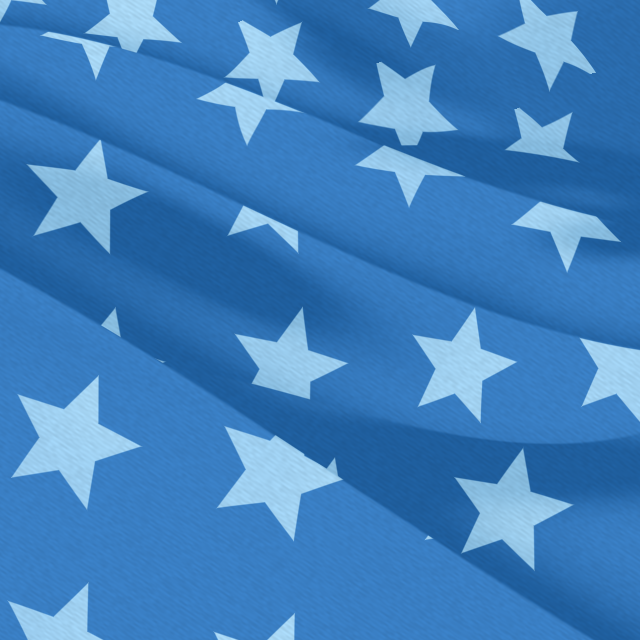
A Shadertoy shader for this texture:

```glsl
const float PI = 3.14159265;
const vec3 CLOTH_BLUE = vec3(0.225, 0.495, 0.765);
const vec3 SHADOW_BLUE = vec3(0.13, 0.38, 0.63);
const vec3 STAR_PALE = vec3(0.67, 0.85, 0.96);
const vec3 STAR_SOFT = vec3(0.59, 0.79, 0.93);
const vec3 STAR_SHADED = vec3(0.50, 0.71, 0.85);

float hash(vec2 p) {
    p = fract(p * vec2(0.1031, 0.1130));
    p += dot(p, p.yx + 33.33);
    return fract((p.x + p.y) * p.x * 17.0);
}

float noise(vec2 p) {
    vec2 cell = floor(p), f = fract(p);
    f = f * f * (3.0 - 2.0 * f);
    return mix(mix(hash(cell), hash(cell + vec2(1, 0)), f.x),
               mix(hash(cell + vec2(0, 1)), hash(cell + 1.0), f.x), f.y);
}

vec2 rotate(vec2 p, float angle) {
    float c = cos(angle), s = sin(angle);
    return vec2(c * p.x + s * p.y, c * p.y - s * p.x);
}

// Signed distance to the sides of a five-pointed star
float starDistance(vec2 p, float radius, float turn) {
    float sector = PI / 5.0;
    float angle = mod(atan(p.y, p.x) - turn + sector, 2.0 * sector) - sector;
    vec2 q = length(p) * vec2(cos(angle), abs(sin(angle)));
    vec2 tip = vec2(radius, 0.0);
    vec2 side = 0.45 * radius * vec2(cos(sector), sin(sector)) - tip;
    return dot(q - tip, normalize(vec2(side.y, -side.x)));
}

// Cubic fold line through four heights at x = 0, 1/3, 2/3 and 1
float foldHeight(float x, vec4 heights) {
    vec4 t = 3.0 * x - vec4(0, 1, 2, 3);
    vec4 weights = vec4(-t.y * t.z * t.w, 3.0 * t.x * t.z * t.w,
                        -3.0 * t.x * t.y * t.w, t.x * t.y * t.z) / 6.0;
    return dot(weights, heights);
}

// Star lattice on one sheet; shape holds radius, turn and shear
float starPrint(vec2 p, vec2 origin, mat2 lattice, vec3 shape, float soft) {
    vec2 local = p - origin;
    local -= lattice * round(inverse(lattice) * local);
    local.y -= shape.z * local.x;
    return 1.0 - smoothstep(-soft, soft, starDistance(local, shape.x, shape.y));
}

// Lay a sheet over those behind it; a surface holds print and shade
vec2 drape(vec2 behind, vec2 sheet, vec2 p, vec4 heights,
           float shadow, float reach, float soft) {
    float gap = p.y - foldHeight(p.x, heights);
    behind.y += shadow * exp(-max(gap, 0.0) / reach);
    vec2 blur = vec2(soft, soft + 0.06 * reach);
    return mix(sheet, behind, smoothstep(-blur, blur, vec2(gap)));
}

float softHollow(vec2 p, vec2 centre, vec2 size, float angle) {
    vec2 q = rotate(p - centre, angle) / size;
    return exp(-dot(q, q));
}

void mainImage(out vec4 fragColor, in vec2 fragCoord) {
    vec2 uv = fragCoord / iResolution.xy;
    float soft = 0.9 / min(iResolution.x, iResolution.y);

    // Gentle ripples, stronger toward the far folds
    vec2 ripple = vec2(noise(uv * 9.0), noise(uv * 9.0 + 40.0)) - 0.5;
    vec2 p = uv + ripple * mix(0.004, 0.022, smoothstep(0.5, 0.9, uv.y));
    vec2 stretched = p + vec2(0.145 * pow(abs(p.x - 0.449), 2.0), 0.0);

    // Broad relief and hollows
    float relief = 0.5 * smoothstep(0.45, 0.85, noise(rotate(uv, -0.5) * vec2(2.5, 9.0) + 3.0));
    relief *= mix(0.35, 1.0, smoothstep(0.25, 0.7, uv.y));
    float hollow = 0.95 * softHollow(uv, vec2(0.27, 0.62), vec2(0.36, 0.06), -0.42)
                 + 1.00 * softHollow(uv, vec2(0.80, 0.745), vec2(0.22, 0.028), -0.12)
                 + 1.00 * softHollow(uv, vec2(0.97, 0.63), vec2(0.12, 0.035), 0.0)
                 + 0.65 * softHollow(uv, vec2(0.55, 0.90), vec2(0.14, 0.035), -0.5);
    float basin = 1.15 * softHollow(uv, vec2(0.80, 0.28), vec2(0.36, 0.06), -0.05);

    // Sheets from back to front
    float upright = -0.5 * PI;
    float farShear = -0.12 - 0.35 * smoothstep(0.65, 0.78, uv.x) * smoothstep(0.82, 0.88, uv.y);
    float farStars = starPrint(p, vec2(0.635, 0.831),
        mat2(0.216, -0.068, 0.226, 0.104), vec3(0.082, upright, farShear), soft);
    float upperStars = starPrint(p, vec2(0.391, 0.862),
        mat2(0.247, -0.099, 0.0, -0.39), vec3(0.091, upright, -0.15), soft);
    float middleStars = starPrint(stretched, vec2(0.449, 0.427),
        mat2(0.281, 0.0, -0.020, 0.264), vec3(0.095, 0.07, 0.0), soft);
    float innerStars = starPrint(p, vec2(0.796, 0.202),
        mat2(0.295, 0.014, 0.0, -0.36), vec3(0.100, 0.09, 0.0), soft);
    float frontStars = starPrint(p, vec2(0.111, 0.311),
        mat2(0.323, -0.049, -0.016, -0.322), vec3(0.110, 1.17, 0.0), soft);

    float shade = relief + hollow;
    vec2 surface = vec2(farStars, shade);
    surface = drape(surface, vec2(0.0, shade), uv,
        vec4(0.661, 0.740, 0.773, 0.720), 0.35, 0.025, soft);
    surface = drape(surface, vec2(upperStars, shade), uv,
        vec4(0.961, 0.878, 0.747, 0.648), 0.65, 0.038, soft);
    surface = drape(surface, vec2(middleStars, shade), uv,
        vec4(0.844, 0.701, 0.551, 0.453), 0.65, 0.045, soft);
    surface = drape(surface, vec2(innerStars, relief + basin), uv,
        vec4(0.427, 0.415, 0.329, 0.323), 0.20, 0.030, soft);
    surface = drape(surface, vec2(frontStars, relief * 0.6), uv,
        vec4(0.581, 0.383, 0.165, -0.042), 1.05, 0.085, soft);

    // Printed colours under the light
    float dim = 1.1 * smoothstep(0.05, 0.85, surface.y);
    vec3 cloth = mix(CLOTH_BLUE, SHADOW_BLUE, dim);
    vec3 star = mix(STAR_SOFT, STAR_PALE, noise(uv * 5.0 + 12.0));
    star = mix(star, STAR_SHADED, dim * 0.75);
    vec3 color = mix(cloth, star, surface.x);

    // Fine diagonal knit and short slubs
    float knit = sin(dot(p, vec2(0.55, 0.83)) * 2.0 * PI * 150.0);
    float slub = noise(rotate(uv, -0.6) * vec2(130.0, 330.0)) - 0.5;
    color *= 1.0 + 0.016 * knit + 0.06 * slub;
    fragColor = vec4(color, 1.0);
}
```
